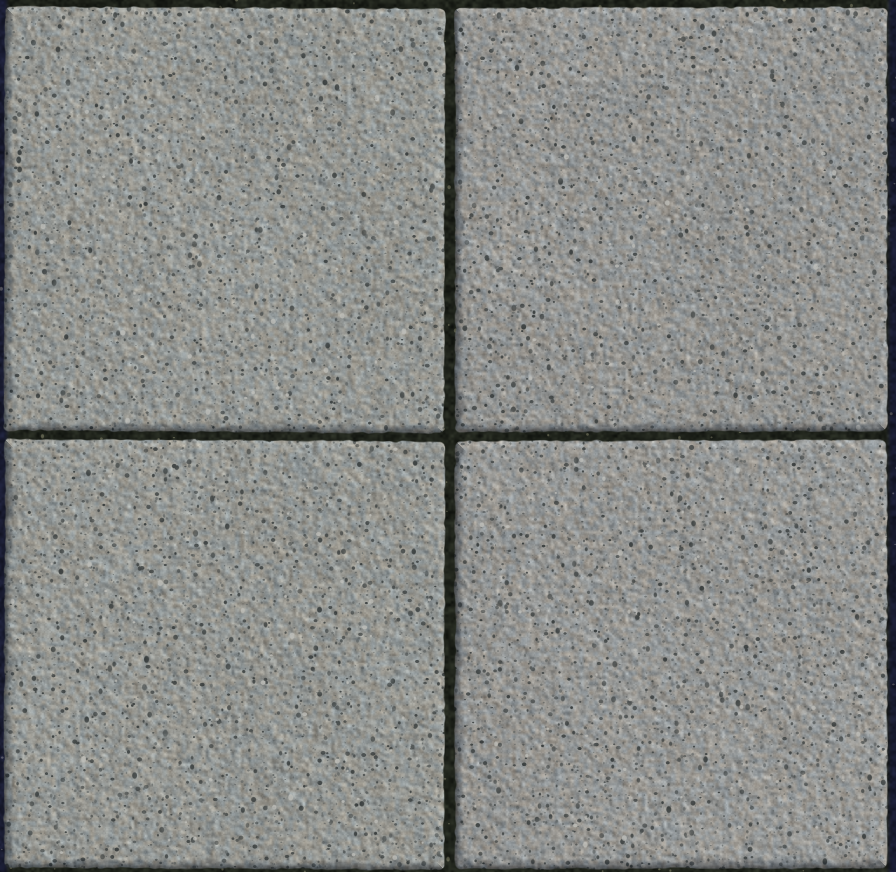
Write a Shadertoy shader that draws this texture.

```glsl
// Two by two grey concrete paving slabs with pitted grain and dark mossy joints.

float hash(vec2 p) {
    vec3 q = fract(p.xyx * vec3(0.1031, 0.1030, 0.0973));
    q += dot(q, q.yzx + 33.33);
    return fract((q.x + q.y) * q.z);
}

float noise(vec2 p) {
    vec2 i = floor(p), f = fract(p);
    f = f * f * (3.0 - 2.0 * f);
    return mix(mix(hash(i), hash(i + vec2(1, 0)), f.x),
               mix(hash(i + vec2(0, 1)), hash(i + vec2(1, 1)), f.x), f.y);
}

// Height of the coarse, sandy surface
float grainHeight(vec2 p) {
    return 0.55 * noise(p * 150.0) + 0.45 * noise(p * 270.0 + 17.0);
}

// Coverage of randomly scattered, irregular round specks
float specks(vec2 p, float density, float chance, float maxRadius, float pixel) {
    p *= density;
    float blur = pixel * density * 0.7;
    float cover = 0.0;
    for (int y = -1; y <= 1; y++)
    for (int x = -1; x <= 1; x++) {
        vec2 cell = floor(p) + vec2(x, y);
        vec2 center = cell + vec2(hash(cell + 11.3), hash(cell + 47.9));
        float size = hash(cell + 83.1);
        float radius = maxRadius * mix(0.4, 1.0, size * size);
        vec2 offset = (p - center) * vec2(1.0, mix(0.7, 1.4, hash(cell + 5.7)));
        float present = step(hash(cell + 29.0), chance);
        cover = max(cover, present * smoothstep(radius + blur, radius - blur, length(offset)));
    }
    return cover;
}

void mainImage(out vec4 fragColor, in vec2 fragCoord) {
    vec2 uv = fragCoord / iResolution.xy;
    vec2 aspect = vec2(iResolution.x / iResolution.y, 1.0);
    vec2 p = uv * aspect;
    float pixel = 1.0 / iResolution.y;

    // Slab layout: slightly uneven sizes, the left column a little tilted
    vec2 id = step(vec2(0.502, 0.5), uv);
    vec2 center = mix(vec2(0.2505, 0.2495), vec2(0.749, 0.748), id);
    vec2 halfSize = mix(vec2(0.2455), vec2(0.241, 0.243), id) * aspect;
    vec2 local = (uv - center) * aspect;
    local += mix(0.006, -0.002, id.x) * vec2(-local.y * 0.4, local.x);
    vec2 edge = abs(local) - halfSize;
    vec2 corner = edge + 0.006;
    float dist = length(max(corner, 0.0)) + min(max(corner.x, corner.y), 0.0) - 0.006;
    dist += 0.0022 * (noise(p * 130.0) - 0.5) + 0.0012 * (noise(p * 40.0) - 0.5);

    // Grain lit from the upper right
    float relief = grainHeight(p) - grainHeight(p + vec2(0.0028, 0.0024));
    float cloud = noise(p * 7.0) * 0.6 + noise(p * 23.0) * 0.4 - 0.5;
    float tone = 0.585 + 0.22 * relief + 0.035 * cloud;
    tone += 0.09 * (noise(p * 210.0 + 61.0) - 0.5) + 0.05 * (hash(floor(p * 500.0)) - 0.5);
    tone += 0.012 * (hash(id + 3.0) - 0.5);
    vec3 slab = tone * mix(vec3(0.995, 1.01, 0.985), vec3(1.0, 1.005, 0.99), id.x);

    // Warm and cool sand grains, dark pits and a few pale stones
    slab += vec3(0.05, 0.0, -0.05) * (noise(p * 180.0 + 90.0) - 0.5);
    float pits = specks(p, 105.0, 0.34, 0.30, pixel);
    float finePits = specks(p + 3.7, 150.0, 0.30, 0.26, pixel);
    float stones = specks(p + 8.1, 80.0, 0.04, 0.24, pixel);
    slab = mix(slab, vec3(0.21, 0.23, 0.23), pits * mix(0.45, 0.95, noise(p * 90.0)));
    slab = mix(slab, vec3(0.33, 0.35, 0.35), finePits * 0.6);
    slab = mix(slab, vec3(0.76, 0.76, 0.74), stones * 0.75);

    // Worn bevel: bright above and right, shaded below and left
    vec2 normal = edge.x > edge.y ? vec2(sign(local.x), 0.0) : vec2(0.0, sign(local.y));
    float facing = dot(normal, vec2(0.8, 1.0));
    float bevel = smoothstep(-0.011, -0.004, dist + 0.006 * (noise(p * 75.0) - 0.5));
    slab *= 1.0 + bevel * (facing > 0.0 ? 0.06 : -0.24);
    slab += bevel * vec3(-0.01, 0.0, 0.015) * step(facing, 0.0);
    float rim = smoothstep(-0.005, -0.001, dist);
    slab *= 1.0 - 0.22 * rim * step(facing, 0.0);

    // Mossy joint, bluish along the outer left and right sides
    float dirt = noise(p * 160.0 + 31.0) * 0.6 + noise(p * 320.0) * 0.4;
    vec3 joint = mix(vec3(0.05, 0.06, 0.045), vec3(0.19, 0.21, 0.165), dirt);
    float outer = smoothstep(0.012, 0.004, min(uv.x, 1.0 - uv.x));
    joint = mix(joint, vec3(0.09, 0.10, 0.20) * (0.6 + 0.8 * dirt), outer * 0.85);
    joint += vec3(0.22, 0.21, 0.17) * specks(p + 5.0, 120.0, 0.06, 0.25, pixel);

    float cover = smoothstep(pixel, -pixel, dist);
    fragColor = vec4(clamp(mix(joint, slab, cover), 0.0, 1.0), 1.0);
}
```
